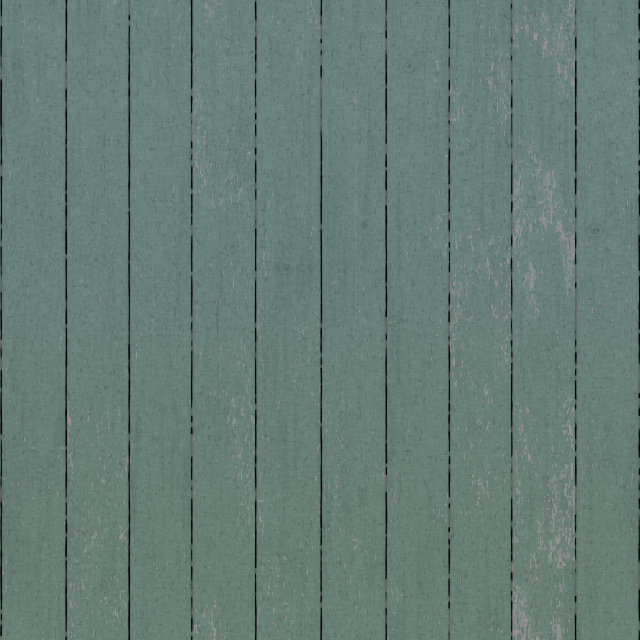
This texture is drawn by a Shadertoy shader. Its source:

```glsl
// Ten upright wooden planks in worn grey-green paint, with dark seams, flakes, knots and scratches.

const float PLANKS = 10.0;
const float WEAR[10] = float[10](0.25, 0.46, 0.22, 0.52, 0.38, 0.32, 0.40, 0.55, 0.66, 0.32);

const vec3 PAINT_TOP = vec3(0.420, 0.512, 0.496);
const vec3 PAINT_LOW = vec3(0.408, 0.500, 0.464);
const vec3 PAINT_DARK = vec3(0.340, 0.430, 0.400);
const vec3 BARE_WOOD = vec3(0.590, 0.572, 0.578);
const vec3 SEAM_BLACK = vec3(0.030, 0.012, 0.040);
const vec3 SEAM_WORN = vec3(0.385, 0.380, 0.385);
const vec3 RUST = vec3(0.430, 0.350, 0.220);

float hash(vec2 p) {
    vec3 q = fract(vec3(p.xyx) * 0.1031);
    q += dot(q, q.yzx + 33.33);
    return fract((q.x + q.y) * q.z);
}

float valueNoise(vec2 p) {
    vec2 i = floor(p), f = fract(p);
    f = f * f * (3.0 - 2.0 * f);
    return mix(mix(hash(i), hash(i + vec2(1, 0)), f.x),
               mix(hash(i + vec2(0, 1)), hash(i + vec2(1, 1)), f.x), f.y);
}

float layeredNoise(vec2 p) {
    return 0.55 * valueNoise(p) + 0.3 * valueNoise(p * 2.1 + 17.0) + 0.15 * valueNoise(p * 4.3 + 41.0);
}

float bump(float x, float center, float radius) {
    float d = (x - center) / radius;
    return exp(-d * d);
}

float segmentDistance(vec2 p, vec2 a, vec2 b) {
    vec2 ab = b - a;
    return length(p - a - ab * clamp(dot(p - a, ab) / dot(ab, ab), 0.0, 1.0));
}

float lineMask(float dist, float halfWidth, float pixel) {
    return clamp((halfWidth - dist) / pixel + 0.5, 0.0, 1.0);
}

// Slightly uneven plank spacing; the last seam stays inside the canvas.
float seamX(float k) {
    return min(k / PLANKS + 0.0013 + 0.0022 * cos(1.2566 * (k - 1.0)), 0.999);
}

// Amount of lost paint: broad patches, heavier beside the seams.
float wearAmount(vec2 p, float plank, float edge) {
    float wear = WEAR[int(plank)];
    wear += 0.4 * bump(plank, 8.0, 0.4) * (bump(p.y, 0.57, 0.13) + bump(p.y, 0.05, 0.07));
    float patches = smoothstep(0.3, 0.75, layeredNoise(p * vec2(24.0, 8.0) + plank * 5.3));
    float edgeWear = exp(-edge / 0.007) * smoothstep(0.35, 0.75, valueNoise(vec2(p.y * 9.0, plank * 9.1)));
    return wear * (patches + 0.6 * edgeWear);
}

// Tiny chips and thin slivers drawn out along the grain.
float flakeMask(vec2 p, float wear) {
    float slivers = 0.6 * valueNoise(p * vec2(310.0, 70.0)) + 0.4 * valueNoise(p * vec2(520.0, 230.0) + 7.0);
    float specks = 0.5 * valueNoise(p * vec2(430.0, 260.0) + 31.0) + 0.5 * valueNoise(p * vec2(250.0, 170.0));
    float level = 0.86 - 0.38 * wear;
    float mask = max(smoothstep(level, level + 0.13, slivers), 0.8 * smoothstep(level, level + 0.15, specks));
    return mask * (0.55 + 0.45 * valueNoise(p * 90.0));
}

// Faint ringed knots, up to two on each plank.
float knotShade(vec2 p, float plank) {
    float shade = 0.0;
    for (float i = 0.0; i < 2.0; i++) {
        vec2 seed = vec2(plank * 3.7 + 1.0, i * 8.3 + 4.0);
        vec2 center = vec2((plank + 0.3 + 0.4 * hash(seed)) / PLANKS, hash(seed + 11.0));
        float radius = mix(0.004, 0.014, hash(seed + 23.0));
        float d = length((p - center) * vec2(0.8, 1.0)) / radius;
        d += 0.9 * (layeredNoise(p * 140.0) - 0.5);
        shade += exp(-d * d) * (0.45 + 0.45 * sin(d * 9.0)) * hash(seed + 37.0);
    }
    return shade;
}

// Short slanted scratches around the middle boards.
float scratchMask(vec2 p, float pixel) {
    float mask = 0.0;
    for (float i = 0.0; i < 8.0; i++) {
        vec2 center = vec2(0.42 + 0.24 * hash(vec2(i, 3.0)), 0.40 + 0.16 * hash(vec2(i, 9.0)));
        float angle = mix(-0.8, 0.6, hash(vec2(i, 15.0)));
        vec2 reach = vec2(cos(angle), sin(angle)) * mix(0.004, 0.010, hash(vec2(i, 21.0)));
        mask = max(mask, lineMask(segmentDistance(p, center - reach, center + reach), 0.0007, pixel));
    }
    return mask * smoothstep(0.2, 0.6, valueNoise(p * 220.0));
}

vec3 paintColor(vec2 p, float plank) {
    vec3 color = mix(PAINT_LOW, PAINT_TOP, smoothstep(0.1, 0.95, p.y));
    float streaks = layeredNoise(p * vec2(130.0, 9.0) + plank * 13.0);
    float clouds = layeredNoise(p * vec2(10.0, 7.0) + plank * 7.0);
    color = mix(color, PAINT_DARK, 0.38 * smoothstep(0.45, 0.8, 0.6 * streaks + 0.4 * clouds));
    float grain = valueNoise(p * vec2(420.0, 150.0)) + valueNoise(p * vec2(140.0, 430.0)) - 1.0;
    float pits = smoothstep(0.72, 0.95, valueNoise(p * vec2(380.0, 210.0) + 53.0));
    return color * (1.0 + 0.065 * grain - 0.10 * pits);
}

void mainImage(out vec4 fragColor, in vec2 fragCoord) {
    vec2 p = fragCoord / iResolution.xy;
    float pixel = 1.0 / min(iResolution.x, iResolution.y);

    // Nearest seam and the plank beside it.
    float k = floor(p.x * PLANKS + 0.5);
    float offset = p.x - seamX(k) - 0.0008 * (layeredNoise(vec2(p.y * 30.0, k * 5.0)) - 0.5);
    float plank = clamp(offset > 0.0 ? k : k - 1.0, 0.0, PLANKS - 1.0);
    float edge = abs(offset);

    // Paint, knots and chips.
    vec3 color = paintColor(p, plank);
    color = mix(color, PAINT_DARK * 0.75, 0.5 * knotShade(p, plank));
    float wear = wearAmount(p, plank, edge);
    color = mix(color, BARE_WOOD, 0.06 * smoothstep(0.2, 0.8, wear));
    color = mix(color, BARE_WOOD, flakeMask(p, wear));

    // Scratches and a fine crack.
    float longScratch = lineMask(segmentDistance(p, vec2(0.556, 0.87), vec2(0.556, 0.50)), 0.0006, pixel);
    float scratch = max(scratchMask(p, pixel), longScratch * (0.3 + 0.5 * valueNoise(vec2(p.y * 60.0, 2.0))));
    color = mix(color, BARE_WOOD, 0.7 * scratch);
    float crackX = 0.342 + 0.012 * (layeredNoise(vec2(p.y * 14.0, 8.0)) - 0.5);
    float crack = lineMask(abs(p.x - crackX), 0.0005, pixel) * bump(p.y, 0.48, 0.16);
    color = mix(color, PAINT_DARK * 0.6, 0.6 * crack * valueNoise(vec2(p.y * 70.0, 4.0)));

    // Seams: thin black gaps broken by worn and rusty stretches.
    float breaks = 0.5 * layeredNoise(vec2(p.y * 12.0, k * 7.3)) + 0.5 * valueNoise(vec2(p.y * 110.0, k * 3.7));
    float gap = smoothstep(0.30, 0.46, breaks - 0.07 * step(6.5, k));
    vec3 worn = mix(SEAM_WORN, RUST, bump(k, 8.0, 0.4) * bump(p.y, 0.36, 0.07));
    float halfWidth = 0.0007 + 0.0007 * valueNoise(vec2(p.y * 90.0, k * 3.1));
    color *= 1.0 - 0.14 * exp(-edge / 0.002);
    color = mix(color, mix(worn, SEAM_BLACK, gap), lineMask(edge, halfWidth, pixel));

    fragColor = vec4(color, 1.0);
}
```
